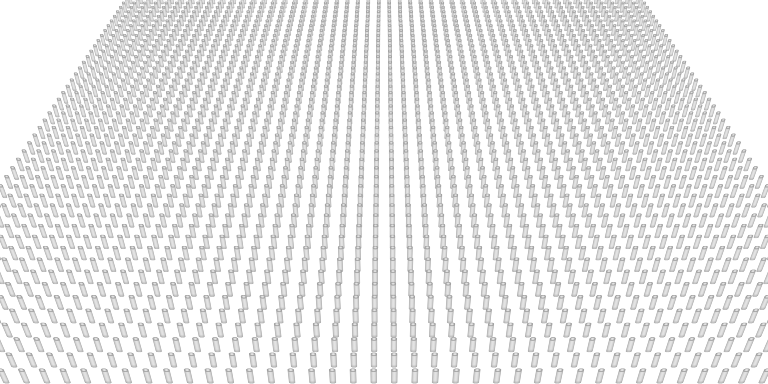
Write a WebGL 1 fragment shader that draws this pattern.

```glsl
precision highp float;

// A wide field of short grey pegs standing on a white floor, seen from above.
// Each view ray meets the upright planes of the few rows near its floor hit;
// in every plane the pegs are repeated rounded boxes, laid from far to near.

uniform vec2 u_resolution;

const vec3 EYE = vec3(0.0, 30.0, 40.0);
const vec3 FORWARD = vec3(0.0, -0.6, -0.8);
const vec3 UP = vec3(0.0, 0.8, -0.6);
const float FOCAL = 2.0;          // in canvas heights
const float HALF_COLUMNS = 25.0;
const float PEG_RADIUS = 0.155;
const float PEG_HEIGHT = 0.88;
const float CAP_DEPTH = 0.12;     // apparent half depth of the round ends

const vec3 PAPER = vec3(1.0);
const vec3 PEG_LIGHT = vec3(0.89);
const vec3 PEG_SIDE = vec3(0.66);
const vec3 PEG_RIM = vec3(0.58);

vec3 viewRay(vec2 p) {
  return FORWARD * FOCAL + UP * p.y + vec3(p.x, 0.0, 0.0);
}

float roundedBox(vec2 p, vec2 halfSize, float corner) {
  vec2 q = abs(p) - halfSize + corner;
  return length(max(q, 0.0)) + min(max(q.x, q.y), 0.0) - corner;
}

// Signed distance to the outline of one peg, p.y measured from its base.
float pegShape(vec2 p) {
  vec2 halfSize = vec2(PEG_RADIUS, 0.5 * PEG_HEIGHT + CAP_DEPTH);
  return roundedBox(p - vec2(0.0, 0.5 * PEG_HEIGHT), halfSize, 0.11);
}

// Light body, darker round sides, a thin rim under the cap and a dark foot.
vec3 pegColor(vec2 p, float blur) {
  float across = clamp(abs(p.x) / PEG_RADIUS, 0.0, 1.0);
  vec3 color = mix(PEG_LIGHT, PEG_SIDE, across * across);
  vec2 capPoint = (p - vec2(0.0, PEG_HEIGHT)) / vec2(PEG_RADIUS, CAP_DEPTH);
  float rimDistance = abs(length(capPoint) - 0.9) * CAP_DEPTH;
  float rim = 1.0 - smoothstep(0.0, 0.03 + blur, rimDistance);
  float foot = 1.0 - smoothstep(-0.1, 0.14, p.y);
  return mix(color, PEG_RIM, max(0.7 * rim, 0.45 * foot));
}

// Colour and coverage of the pegs in the row plane at depth rowZ.
vec4 pegRow(vec3 eye, vec3 ray, float rowZ, float pixel) {
  float travel = (rowZ - eye.z) / ray.z;
  vec2 hit = eye.xy + ray.xy * travel;
  float column = floor(hit.x) + 0.5;
  vec2 local = vec2(hit.x - column, hit.y);
  float blur = pixel * travel;
  float cover = 1.0 - smoothstep(-0.6 * blur, 0.6 * blur, pegShape(local));
  cover *= step(abs(column), HALF_COLUMNS);
  return vec4(pegColor(local, blur), cover);
}

void main() {
  vec2 p = (gl_FragCoord.xy - 0.5 * u_resolution) / u_resolution.y;
  vec3 ray = viewRay(p);
  float floorZ = EYE.z - ray.z * EYE.y / ray.y;
  float pixel = 1.0 / u_resolution.y;

  // Paint the overlapping rows, nearest last.
  vec3 color = PAPER;
  for (int i = 0; i < 4; i++) {
    float rowZ = floor(floorZ) - 0.5 + float(i);
    vec4 layer = pegRow(EYE, ray, rowZ, pixel);
    color = mix(color, layer.rgb, layer.a);
  }
  gl_FragColor = vec4(color, 1.0);
}
```
